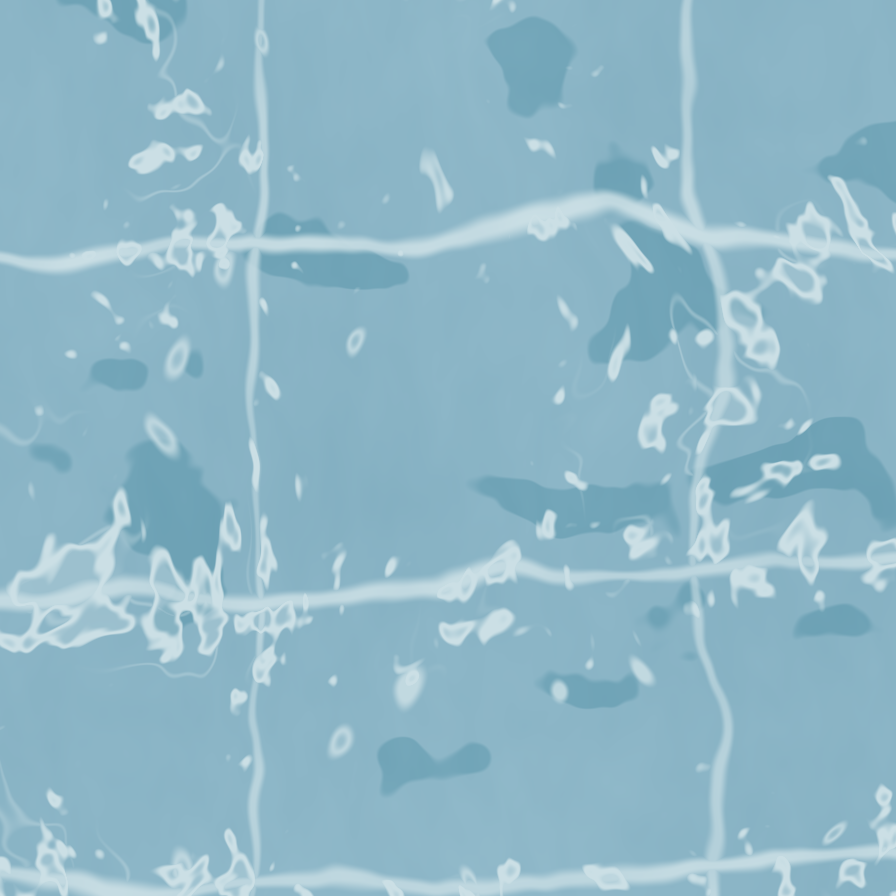
Write a three.js fragment shader that draws this texture.

```glsl
varying vec2 vUv;

const vec3 WATER = vec3(0.545, 0.710, 0.777);
const vec3 DEEP = vec3(0.435, 0.640, 0.715);
const vec3 FOAM = vec3(0.795, 0.875, 0.898);

float hash(vec2 cell, float seed) {
  return fract(sin(dot(cell, vec2(127.1, 311.7)) + seed * 74.7) * 43758.5);
}

mat2 turn(float angle) {
  float c = cos(angle), s = sin(angle);
  return mat2(c, s, -s, c);
}

// Layered, mutually bent sines, roughly -1 to 1
float waves(vec2 p) {
  float sum = 0.0, gain = 0.6;
  for (int i = 0; i < 3; i++) {
    p = turn(0.65) * p + 1.7;
    sum += gain * sin(p.x + 1.5 * sin(p.y * 0.8)) * cos(p.y + 1.2 * sin(p.x * 0.6));
    p *= 1.8;
    gain *= 0.5;
  }
  return sum;
}

vec2 bend(vec2 p, float scale, float amount) {
  return amount * vec2(waves(p * scale + 3.1), waves(p * scale + 17.4));
}

// Distance to the nearest of a set of evenly spaced lines
float lineDistance(float x, float offset, float spacing) {
  return abs(mod(x - offset + 0.5 * spacing, spacing) - 0.5 * spacing);
}

float vein(float dist, float width) {
  return 1.0 - smoothstep(0.15 * width, width, dist);
}

// Pale lumps whose high middles open into rings
float froth(float height, float edge) {
  float body = smoothstep(0.0, edge, height);
  float hole = smoothstep(1.3 * edge, 2.6 * edge, height);
  return body * (1.0 - 0.72 * hole);
}

// Sparse cellular drops, some solid and some hollow
float drops(vec2 p, float density) {
  vec2 home = floor(p);
  float pale = 0.0;
  for (int j = -1; j <= 1; j++) {
    for (int i = -1; i <= 1; i++) {
      vec2 cell = home + vec2(float(i), float(j));
      vec2 centre = cell + 0.2 + 0.6 * vec2(hash(cell, 1.0), hash(cell, 2.0));
      vec2 radius = vec2(0.10, 0.20) * (0.7 + 0.6 * hash(cell, 3.0));
      float tilt = 1.4 * (hash(cell, 4.0) - 0.5);
      float d = length(turn(tilt) * (p - centre) / radius);
      float body = 1.0 - smoothstep(0.55, 1.25, d);
      float hollow = step(0.5, hash(cell, 5.0)) * (1.0 - smoothstep(0.1, 0.75, d));
      float present = step(1.0 - density, hash(cell, 6.0));
      pale = max(pale, present * body * (1.0 - 0.7 * hollow));
    }
  }
  return pale;
}

void main() {
  vec2 uv = vUv;
  vec2 p = uv + bend(uv, 5.0, 0.055) + bend(uv, 21.0, 0.009);
  float patches = waves(uv * 7.0 + 5.3);

  // Net of wavering veins
  float rowDist = lineDistance(p.y, 0.02, 0.355);
  float columnDist = lineDistance(p.x, 0.28, 0.51);
  float swell = 0.5 + 0.5 * waves(uv * 13.0 + 9.2);
  float rows = vein(rowDist, mix(0.008, 0.020, swell));
  float columns = vein(columnDist, mix(0.005, 0.013, swell));
  float net = max(rows * mix(0.65, 1.0, swell), columns * mix(0.35, 0.9, swell));

  // Froth gathers along the veins in clumps
  float nearVein = min(rowDist, columnDist + 0.025);
  float threshold = 0.17 + 4.2 * nearVein - 0.7 * patches;
  float lumps = waves(p * vec2(52.0, 46.0) + 2.6);
  float clumps = froth(lumps - threshold, 0.24);

  // Thin wisps around the clumps
  float contour = 1.0 - smoothstep(0.0, 0.07, abs(waves(p * 19.0 + 31.0)));
  float wisps = 0.4 * contour * smoothstep(0.05, 0.45, patches);

  float foam = max(max(net, clumps), max(wisps, 0.85 * drops(p * 9.0, 0.22)));

  // Crisp dark patches, more frequent higher up
  float depth = waves(p * vec2(8.0, 15.0) + 12.0) + 0.2 * waves(uv * 30.0);
  float shore = 0.47 - 0.3 * (uv.y - 0.5);
  float dark = smoothstep(shore, shore + 0.07, depth);

  // Slow tone drift and faint flow marks in the water
  float tone = 0.018 * waves(uv * 5.0 + 40.0) + 0.008 * waves(p * vec2(55.0, 28.0));
  vec3 color = mix(WATER, DEEP, 0.92 * dark) + tone * vec3(1.2, 0.9, 0.8);
  color = mix(color, FOAM, foam);
  gl_FragColor = vec4(color, 1.0);
}
```
